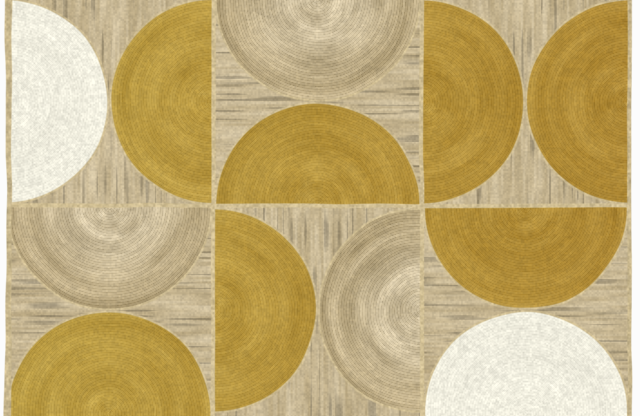
This pattern is drawn by a Shadertoy shader. Its source:

```glsl
// Braided rug: a two by three grid of cells, each with two facing half discs in gold, cream or jute.

float hash(vec2 p) {
    p = fract(p * vec2(0.1031, 0.1147));
    p += dot(p, p.yx + 33.33);
    return fract((p.x + p.y) * p.x * 7.31);
}

float noise(vec2 p) {
    vec2 i = floor(p), f = fract(p);
    f = f * f * (3.0 - 2.0 * f);
    return mix(mix(hash(i), hash(i + vec2(1, 0)), f.x),
               mix(hash(i + vec2(0, 1)), hash(i + vec2(1, 1)), f.x), f.y);
}

// Straight jute strands; s.x runs across them, s.y along them
vec3 strands(vec2 s) {
    float fine = noise(s * vec2(190.0, 14.0) + 40.0);
    float broad = noise(s * vec2(65.0, 5.0) + 90.0);
    float dark = smoothstep(0.62, 0.95, noise(s * vec2(150.0, 9.0) + 17.0));
    vec3 c = mix(vec3(0.70, 0.63, 0.48), vec3(0.85, 0.79, 0.66), 0.55 * fine + 0.5 * broad);
    return c * (1.0 - 0.19 * dark);
}

// Coiled braid inside a disc; kind is 0 jute, 1 gold, 2 cream
vec3 coil(vec2 d, int kind, float seed, float across) {
    float r = length(d);
    float a = atan(d.y, abs(d.x) + 1e-5);
    float ring = r * 155.0 + 0.5 * noise(d * 18.0 + seed);
    float id = floor(ring);
    float groove = smoothstep(0.25, 0.5, abs(fract(ring) - 0.5));
    float tint = noise(vec2(id * 3.7 + seed * 11.0, a * 4.0 + 20.0)) - 0.5;
    float band = noise(vec2(r * 42.0 + seed * 7.0, a * 1.2 + 9.0)) - 0.5;
    float shade = tint * 0.6 + band;
    if (kind == 0) {
        vec3 c = mix(vec3(0.81, 0.75, 0.62), vec3(0.75, 0.68, 0.53), smoothstep(0.08, 0.22, r));
        return c + 0.14 * shade - 0.055 * groove;
    }
    if (kind == 1) {
        vec3 c = mix(vec3(0.74, 0.625, 0.28), vec3(0.69, 0.545, 0.22), across);
        return c + vec3(0.07, 0.075, 0.07) * shade - 0.03 * groove;
    }
    return vec3(0.95, 0.94, 0.88) + 0.035 * shade - 0.02 * groove;
}

void mainImage(out vec4 fragColor, in vec2 fragCoord) {
    // Height is 1, measured downward from the top
    vec2 uv = fragCoord / iResolution.xy;
    vec2 p = vec2(uv.x * 1.536, 1.0 - uv.y);
    float px = 1.0 / iResolution.y;
    vec2 wobble = vec2(noise(p * 11.0 + 3.0), noise(p * 11.0 + 60.0)) - 0.5;
    vec2 q = p + 0.004 * wobble;

    // Cell and its local axes: u joins the two discs, v runs along their flat sides
    float col = clamp(floor((q.x - 0.012) / 0.5), 0.0, 2.0);
    float row = step(0.494, q.y);
    vec2 local = q - vec2(0.262 + 0.5 * col, 0.244 + 0.502 * row);
    bool sideways = mod(col + row, 2.0) < 0.5;
    vec2 w = sideways ? local : local.yx;
    int side = w.x > 0.0 ? 1 : 0;
    int kinds[12] = int[12](2, 1, 0, 1, 1, 1, 0, 1, 1, 0, 1, 2);
    int slot = (int(row) * 3 + int(col)) * 2 + side;

    // Ground of straight strands
    vec3 color = strands(sideways ? p : p.yx + 5.0);

    // Half disc with a pale outline
    vec2 d = vec2(0.248 - abs(w.x), w.y);
    float edge = length(d) - 0.243;
    vec3 trim = vec3(0.82, 0.75, 0.58) + 0.10 * (noise(p * 170.0) - 0.5);
    color = mix(color, trim, 0.85 * (1.0 - smoothstep(0.005 - px, 0.005 + px, edge)));
    vec3 disc = coil(d, kinds[slot], float(slot) + 1.0, uv.x);
    color = mix(color, disc, 1.0 - smoothstep(-px, px, edge));

    // Seams between cells
    float seam = min(min(abs(q.x - 0.512), abs(q.x - 1.012)), abs(q.y - 0.494));
    color = mix(color, trim, 1.0 - smoothstep(0.005 - px, 0.005 + px, seam));

    // Outer braid on the left and right
    float rim = min(q.x - 0.028, 1.506 - q.x);
    vec3 braid = trim * (0.88 + 0.14 * noise(vec2(p.x * 160.0, p.y * 75.0)));
    color = mix(color, braid, 1.0 - smoothstep(-px, px, rim));

    // Woven grain
    color *= 1.0 + 0.10 * (noise(p * 230.0) - 0.5) + 0.05 * (noise(p * 95.0 + 8.0) - 0.5);

    // Pale floor beyond the slightly bowed rug
    float bow = 0.006 * sin(3.14 * p.y);
    float outside = max(0.010 + bow - q.x, q.x - 1.516);
    color = mix(color, vec3(0.99), smoothstep(-px, px, outside));

    fragColor = vec4(clamp(color, 0.0, 1.0), 1.0);
}
```
